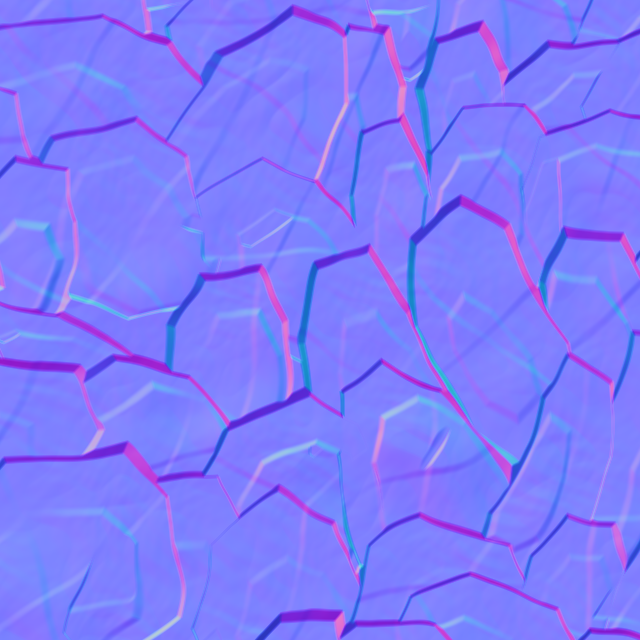
This texture map is drawn by a WebGL 1 fragment shader. Its source:

```glsl
precision highp float;
uniform vec2 u_resolution;

const vec2 GRID = vec2(4.9, 5.7);     // stones across and up
const float ROW_STEP = 0.0075;        // each row lies on top of the one above
const float EDGE_SLOPE = 1.05;
const float SAMPLE_STEP = 0.003;

vec2 hash2(vec2 p) {
  vec2 k = vec2(dot(p, vec2(127.1, 311.7)), dot(p, vec2(269.5, 183.3)));
  return fract(sin(k) * 43758.547);
}

mat2 rotation(float a) {
  float c = cos(a), s = sin(a);
  return mat2(c, s, -s, c);
}

float cornerGradient(vec2 corner, vec2 f) {
  return dot(hash2(corner) * 2.0 - 1.0, f);
}

float gradientNoise(vec2 p) {
  vec2 i = floor(p), f = p - i;
  vec2 u = f * f * f * (f * (f * 6.0 - 15.0) + 10.0);
  vec2 e = vec2(0.0, 1.0);
  float low = mix(cornerGradient(i, f), cornerGradient(i + e.yx, f - e.yx), u.x);
  float high = mix(cornerGradient(i + e.xy, f - e.xy), cornerGradient(i + e.yy, f - e.yy), u.x);
  return mix(low, high, u.y);
}

vec2 warp(vec2 p, float frequency, float amount) {
  vec2 q = p * frequency;
  return p + amount * vec2(gradientNoise(q + 3.7), gradientNoise(q + 41.3));
}

// Signed distance to a rounded, chamfered block that narrows towards its top
float archDistance(vec2 q, vec2 halfSize, float taper) {
  q.x *= 1.0 + taper * smoothstep(-0.5, 1.0, q.y / halfSize.y);
  float radius = 0.5 * min(halfSize.x, halfSize.y);
  vec2 a = abs(q) - halfSize + radius;
  float block = length(max(a, 0.0)) + min(max(a.x, a.y), 0.0) - radius;
  vec2 slant = 1.0 / halfSize;
  return max(block, (dot(abs(q), slant) - 1.5) / length(slant));
}

// Low step along a straight line across a stone
float ledge(vec2 q, float angle, float offset) {
  float side = dot(q, vec2(cos(angle), sin(angle))) - offset;
  return 0.0018 * smoothstep(-0.006, 0.006, side);
}

// One stone: flat top, steep rim, sunken inner arch and shallow facets
float stoneHeight(vec2 p, vec2 cell, float shift, float fade) {
  vec2 place = hash2(cell + 5.3), size = hash2(cell + 17.9);
  vec2 look = hash2(cell + 31.1), facet = hash2(cell + 47.6);
  vec2 center = (cell + 0.5 + vec2(shift, 0.0) + (place - 0.5) * 0.6) / GRID;
  vec2 halfSize = mix(vec2(0.36, 0.75), vec2(0.86, 1.03), size) / GRID;
  vec2 q = rotation((look.x - 0.5) * 1.2) * (p - center);
  float d = archDistance(q, halfSize, look.y * 0.4);

  vec2 innerOffset = vec2((facet.x - 0.5) * 0.07, -0.025);
  float inner = archDistance(q - innerOffset, halfSize * mix(0.5, 0.85, facet.y), 0.25);
  float sunk = smoothstep(0.007, -0.007, inner) * (0.0012 + 0.0042 * look.y);

  float angle = 6.283 * facet.x;
  float ledges = ledge(q, angle, 0.05 * facet.y) + ledge(q, angle + 2.0, 0.06 * look.x);

  float level = ROW_STEP * (1.15 * place.x - cell.y);
  return level - EDGE_SLOPE * max(d, 0.0) - (sunk + ledges) * fade;
}

// Highest of the overlapping stones, above a gently sloped floor
float stones(vec2 p, float fade) {
  vec2 g = p * GRID;
  float h = -ROW_STEP * (g.y + 0.55);
  for (int j = -1; j <= 1; j++) {
    float row = floor(g.y) + float(j);
    float shift = 0.5 * mod(row, 2.0);
    for (int i = -1; i <= 1; i++) {
      vec2 cell = vec2(floor(g.x - shift) + float(i), row);
      h = max(h, stoneHeight(p, cell, shift, fade));
    }
  }
  return h;
}

// Faint swell, thin creases and patches of slanted scratches
float grain(vec2 p) {
  vec2 s = rotation(0.5) * warp(p, 6.0, 0.05);
  float patches = smoothstep(-0.2, 0.4, gradientNoise(p * 6.0 + 71.0));
  float swell = 0.0009 * gradientNoise(p * 10.0);
  float crease = 0.0021 * abs(gradientNoise(warp(p, 7.0, 0.07) * 13.0 + 9.0));
  float scratch = 0.0011 * patches * gradientNoise(s * vec2(13.0, 52.0));
  float pits = 0.0004 * gradientNoise(s * vec2(60.0, 45.0));
  return swell - crease + scratch + pits;
}

float height(vec2 p) {
  vec2 bent = warp(warp(warp(p, 1.8, 0.13), 5.0, 0.035), 16.0, 0.006);
  float fade = clamp(0.8 + 1.8 * gradientNoise(p * 8.0 + 23.0), 0.1, 1.5);
  return stones(bent, fade) + grain(p);
}

void main() {
  vec2 p = gl_FragCoord.xy / min(u_resolution.x, u_resolution.y);
  vec2 e = vec2(SAMPLE_STEP, 0.0);
  float dx = height(p + e.xy) - height(p - e.xy);
  float dy = height(p + e.yx) - height(p - e.yx);

  // Tangent-space normal with the green axis pointing down
  vec3 normal = normalize(vec3(-dx, dy, 2.0 * SAMPLE_STEP));
  gl_FragColor = vec4(normal * 0.5 + 0.5, 1.0);
}
```
